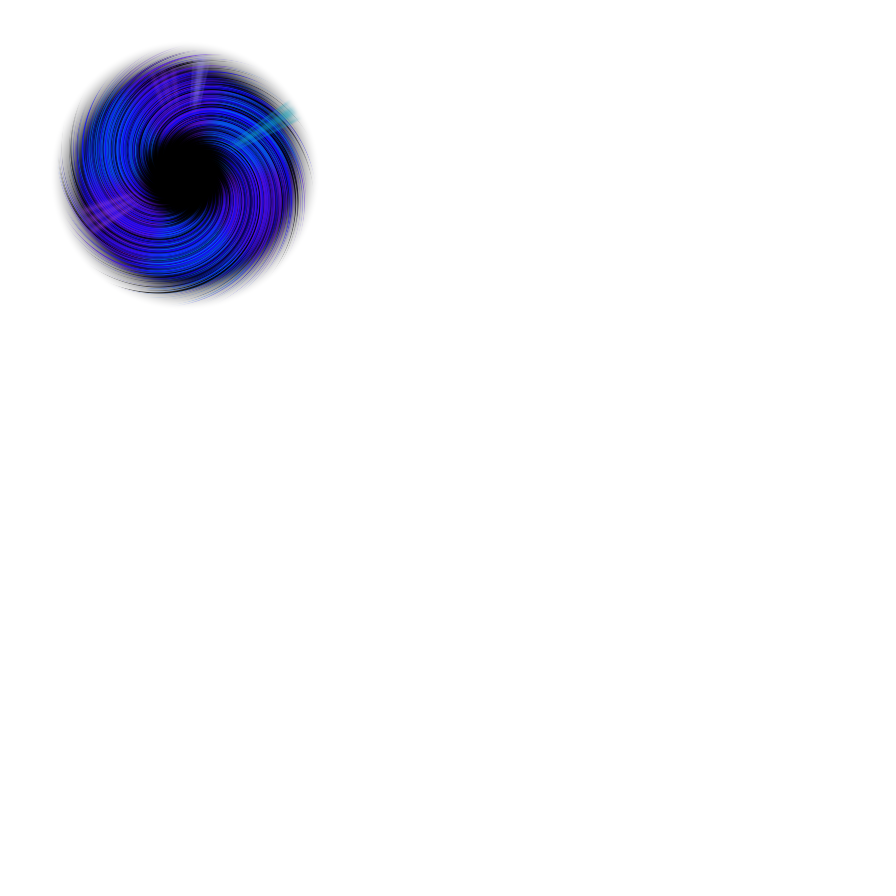
This background is drawn by a WebGL 1 fragment shader. Its source:

```glsl
precision highp float;
// A blue and violet vortex with a black core, set at the upper left of a white field.
// Layers of tapered spiral strands are laid over a soft dark disc; each strand
// takes its place, width, reach and colour from a hash. Pale wedges add a sheen.

uniform vec2 u_resolution;

const float TAU = 6.283185;
const vec2 CENTRE = vec2(0.2065, 0.804);
const float CORE_RADIUS = 0.042;
const float DISC_RADIUS = 0.119;
const float HALO_RADIUS = 0.151;
const float TWIST = 32.0;          // radians of turn per unit of radius
const int LAYERS = 8;

const vec3 PAPER = vec3(1.0);
const vec3 INK = vec3(0.0, 0.0, 0.015);
const vec3 DEEP_BLUE = vec3(0.03, 0.10, 0.48);
const vec3 DEEP_VIOLET = vec3(0.16, 0.03, 0.48);
const vec3 BLUE = vec3(0.08, 0.03, 0.98);
const vec3 AZURE = vec3(0.02, 0.36, 0.98);
const vec3 VIOLET = vec3(0.34, 0.06, 0.88);
const vec3 TEAL = vec3(0.05, 0.65, 0.75);
const vec3 PALE = vec3(0.62, 0.60, 0.95);
const vec3 LILAC = vec3(0.62, 0.28, 0.85);

float hash(vec2 p) {
  return fract(sin(dot(p, vec2(127.1, 311.7))) * 43758.5453);
}

// Three violet sectors alternate with three azure ones.
float violetSector(float angle) {
  return 0.5 + 0.5 * cos(3.0 * (angle - 1.66));
}

vec3 strandColour(float pick, float violet) {
  vec3 tint = mix(AZURE, VIOLET, smoothstep(0.25, 0.75, violet));
  vec3 colour = mix(BLUE, tint, step(0.36, pick));
  return mix(colour, INK, step(0.76, pick));
}

// One ring of strands: colour in rgb, coverage in a.
vec4 strandLayer(float layer, float radius, float angle, float pixel) {
  float count = 31.0 + 6.0 * layer;
  float turn = fract((angle + TWIST * radius) / TAU + 0.137 * layer);
  float cell = turn * count;
  vec2 key = vec2(floor(cell), layer + 1.0);
  float pick = hash(key);
  float reach = mix(0.112, 0.151, hash(key + 17.3));
  float start = mix(0.029, 0.062, hash(key + 41.9));
  float width = mix(0.05, 0.23, hash(key + 73.1));
  float offset = 0.5 + 0.36 * (hash(key + 5.7) - 0.5);

  // Thin each strand towards its outer tip and its inner root.
  float taper = 1.0 - smoothstep(reach - 0.035, reach, radius);
  taper *= smoothstep(start, start + 0.018, radius);
  float soft = pixel * count / TAU * sqrt(1.0 / (radius * radius) + TWIST * TWIST);
  float gap = abs(fract(cell) - offset);
  float cover = clamp((width * taper - gap) / soft + 0.5, 0.0, 1.0);
  cover *= min(1.0, 2.0 * width * taper / soft + 0.25) * smoothstep(0.0, 0.2, taper);

  vec3 colour = strandColour(pick, violetSector(angle));
  colour *= smoothstep(CORE_RADIUS - 0.012, CORE_RADIUS + 0.018, radius);
  return vec4(colour, cover * mix(0.55, 0.95, hash(key + 29.2)));
}

// A streaked radial sheen about a given direction, within two radii.
float wedge(float angle, float radius, float aim, float spread, vec2 span) {
  float turn = abs(mod(angle - aim + TAU * 0.5, TAU) - TAU * 0.5);
  float side = 1.0 - smoothstep(spread * 0.7, spread, turn);
  float along = smoothstep(span.x, span.x + 0.03, radius)
              * (1.0 - smoothstep(span.y - 0.015, span.y, radius));
  float streak = 0.7 + 0.3 * sin(turn * 70.0 + 1.0);
  return side * along * streak;
}

void main() {
  float scale = min(u_resolution.x, u_resolution.y);
  vec2 point = gl_FragCoord.xy / u_resolution - CENTRE;
  float radius = max(length(point), 0.001);
  float angle = atan(point.y, point.x + 1e-6);
  vec3 colour = PAPER;

  if (radius < HALO_RADIUS + 0.01) {
    // Soft grey halo, dark coloured disc and black core.
    float fade = 1.0 - smoothstep(DISC_RADIUS - 0.006, HALO_RADIUS, radius);
    vec3 disc = mix(DEEP_BLUE, DEEP_VIOLET, violetSector(angle));
    disc = mix(disc, INK, smoothstep(0.098, 0.132, radius));
    disc *= smoothstep(CORE_RADIUS - 0.004, 0.072, radius);
    colour = mix(PAPER, disc, fade * mix(1.0, 0.62, smoothstep(0.112, 0.132, radius)));

    // Spiral strands.
    for (int i = 0; i < LAYERS; i++) {
      vec4 strand = strandLayer(float(i), radius, angle, 1.0 / scale);
      colour = mix(colour, strand.rgb, strand.a);
    }

    // Translucent wedges of light.
    colour = mix(colour, PALE, 0.45 * wedge(angle, radius, 1.43, 0.085, vec2(0.065, 0.142)));
    colour = mix(colour, LILAC, 0.22 * wedge(angle, radius, 1.78, 0.16, vec2(0.065, 0.130)));
    colour = mix(colour, TEAL, 0.55 * wedge(angle, radius, 0.54, 0.10, vec2(0.050, 0.147)));
    colour = mix(colour, LILAC, 0.36 * wedge(angle, radius, 3.58, 0.17, vec2(0.050, 0.130)));
  }
  gl_FragColor = vec4(colour, 1.0);
}
```
